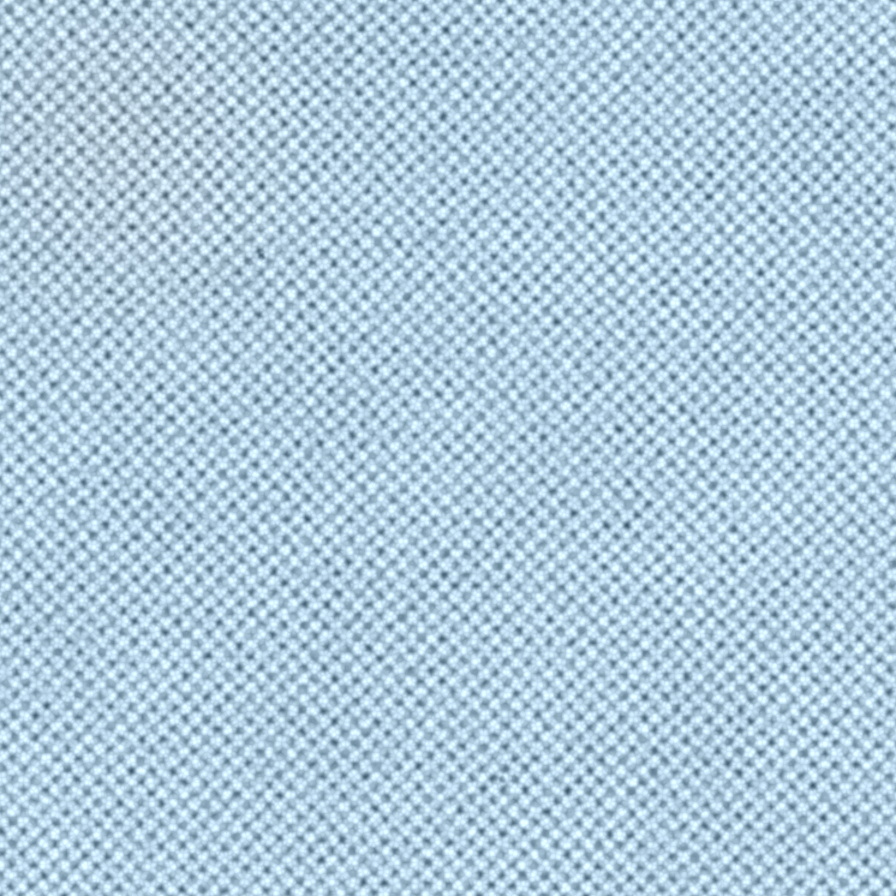
Reproduce this texture procedurally as a Shadertoy shader.

```glsl
// Pale blue woven cloth: a staggered grid of small dark pores between bright thread crossings.
#define REPEATS 42.0      // pores per row and per column; a second set sits between
#define TILT 0.022        // lean of the weave, radians
#define WOBBLE 0.055      // thread drift, in repeats
#define CONTRAST 0.20     // depth of the weave
#define VARIATION 0.55    // difference between single pores
#define GRAIN_CELLS 150.0 // fibre grain cells across the canvas
#define GRAIN 0.24        // fibre grain strength
#define BASE_TONE 0.69    // red level of the cloth
#define BLUE_TINT vec3(0.0, 0.11, 0.187)

const float TAU = 6.2831853;

vec2 hash2(vec2 p) {
    vec3 q = fract(p.xyx * vec3(0.1031, 0.1030, 0.0973));
    q += dot(q, q.yzx + 33.33);
    return fract((q.xx + q.yz) * q.zy);
}

// Distance to the nearest scattered point
float cellular(vec2 p) {
    vec2 cell = floor(p), f = fract(p);
    float nearest = 4.0;
    for (int y = -1; y <= 1; y++)
    for (int x = -1; x <= 1; x++) {
        vec2 o = vec2(x, y);
        vec2 d = o + hash2(cell + o + 200.0) - f;
        nearest = min(nearest, dot(d, d));
    }
    return sqrt(nearest);
}

// Layered sines, roughly -1 to 1
float drift(vec2 p) {
    float sum = 0.0, amp = 0.5;
    for (int i = 0; i < 4; i++) {
        sum += amp * sin(p.x + 1.7 * sin(p.y * 0.8 + float(i))) * cos(p.y - 0.6 * p.x);
        p = mat2(1.2, 1.4, -1.4, 1.2) * p + 2.3;
        amp *= 0.6;
    }
    return sum;
}

// Signed weave height: +1 in a pore, -1 on a thread crossing
float weave(vec2 p) {
    float w = cos(TAU * p.x) * cos(TAU * p.y);
    vec2 diagonal = vec2(p.x + p.y, p.x - p.y);
    vec2 id = w > 0.0 ? floor(diagonal + 0.5) : floor(diagonal) + 71.0;
    return w * (1.0 + VARIATION * (hash2(id + 300.0).x - 0.5));
}

void mainImage(out vec4 fragColor, in vec2 fragCoord) {
    vec2 uv = fragCoord / iResolution.y;

    // Slightly tilted, wavering threads
    float c = cos(TILT), s = sin(TILT);
    vec2 p = mat2(c, s, -s, c) * uv * REPEATS;
    p += WOBBLE * vec2(drift(uv * 55.0), drift(uv.yx * 55.0 + 9.0));

    // Weave tone: pores fall off faster than crossings rise
    float w = weave(p);
    float fade = 1.0 + 0.12 * drift(uv * 7.0 + 4.0);
    float tone = BASE_TONE - fade * CONTRAST * (w + 0.28 * w * w);

    // Fibre grain and broad uneven shade
    tone += GRAIN * (0.46 - cellular(uv * GRAIN_CELLS));
    tone += 0.016 * drift(uv * 9.0);

    // Two tiny dark specks
    for (int i = 0; i < 2; i++) {
        vec2 spot = mix(vec2(0.292, 0.713), vec2(0.561, 0.130), float(i));
        tone -= 0.32 * (1.0 - smoothstep(0.001, 0.006, length(uv - spot)));
    }

    // Blue cloth with a faint grey stain near the upper left
    vec3 color = vec3(tone) + BLUE_TINT;
    vec2 stain = (uv - vec2(0.13, 0.84)) * 5.5;
    color += vec3(0.005, -0.018, -0.035) * exp(-dot(stain, stain));
    fragColor = vec4(clamp(color, 0.0, 1.0), 1.0);
}
```
